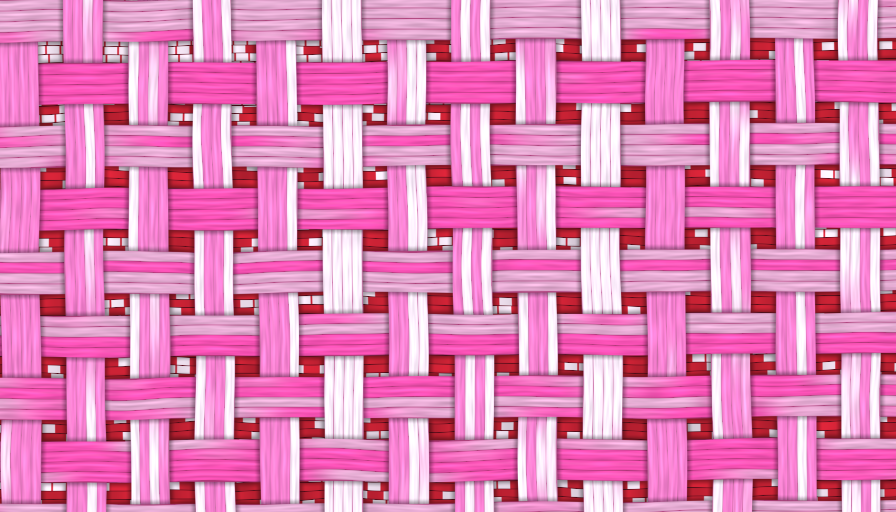
Write a WebGL 1 fragment shader that draws this texture.

```glsl
precision highp float;

uniform vec2 u_resolution;

const vec3 HOT_PINK = vec3(0.95, 0.31, 0.69);
const vec3 SOFT_PINK = vec3(0.95, 0.49, 0.80);
const vec3 MAUVE = vec3(0.86, 0.64, 0.79);
const vec3 PEARL = vec3(0.98, 0.92, 0.98);
const vec3 PLUM = vec3(0.64, 0.20, 0.43);
const vec3 ROSE_GREY = vec3(0.76, 0.42, 0.62);
const vec3 RED = vec3(0.77, 0.13, 0.20);
const vec3 MAROON = vec3(0.34, 0.05, 0.10);

const vec2 PITCH = vec2(13.87, 14.22);      // bands per canvas width
const vec2 FIRST_BAND = vec2(0.289, 0.333); // centre of the top left crossing
const vec2 HALF_WIDTH = vec2(0.305, 0.33);  // column and row, in pitches
const float STRANDS = 4.0;

float hash(vec2 p) {
  return fract(sin(dot(p, vec2(127.1, 311.7))) * 4375.85);
}

vec2 gradient(vec2 cell) {
  float angle = 6.2832 * hash(cell);
  return vec2(cos(angle), sin(angle));
}

float noise(vec2 p) {
  vec2 i = floor(p);
  vec2 f = fract(p);
  vec2 u = f * f * (3.0 - 2.0 * f);
  vec2 e = vec2(1.0, 0.0);
  float low = mix(dot(gradient(i), f), dot(gradient(i + e.xy), f - e.xy), u.x);
  float high = mix(dot(gradient(i + e.yx), f - e.yx),
                   dot(gradient(i + e.xx), f - e.xx), u.x);
  return mix(low, high, u.y);
}

float roundness(float s) {
  return sqrt(max(1.0 - s * s, 0.0));
}

float inside(float distanceFromCentre, float halfWidth, float pixel) {
  return 1.0 - smoothstep(-pixel, pixel, abs(distanceFromCentre) - halfWidth);
}

// A flat band of parallel strands; across runs from -0.5 to 0.5
vec3 ribbon(float across, float along, float id, float paleShare,
            vec3 body, vec3 pale, vec3 groove) {
  float t = (across + 0.5) * STRANDS + 0.25 * noise(vec2(along * 0.9, id * 7.3));
  float strand = clamp(floor(t), 0.0, STRANDS - 1.0);
  float s = 2.0 * (t - strand) - 1.0;
  float drift = noise(vec2(along * 0.5, strand * 5.7 + id * 11.3));
  float paleness = smoothstep(-0.12, 0.12,
      paleShare - hash(vec2(strand + 3.0, id)) + 0.45 * drift);
  float streak = noise(vec2(along * 2.5, t * 4.0 + id * 17.0));
  vec3 color = mix(body, pale, paleness) * (1.0 + 0.16 * streak);
  color += 0.07 * smoothstep(0.5, 0.0, abs(s + 0.25));
  return mix(groove, color, smoothstep(-0.2, 0.75, roundness(s)));
}

// Thin strands seen through the gaps, broken by pale blocks
vec3 backing(vec2 g, float paleShare) {
  float lane = g.y * 7.5 + 0.4 * noise(g * 1.3);
  float k = floor(lane);
  float x = g.x * 4.5 + 3.0 * hash(vec2(k, 2.0));
  float edge = min(fract(x), 1.0 - fract(x));
  float block = step(hash(vec2(floor(x), k)), paleShare);
  vec3 color = mix(RED, PEARL * 0.95, block * smoothstep(0.0, 0.12, edge));
  color *= 1.0 + 0.3 * noise(vec2(g.x * 2.0, k * 3.7));
  return mix(MAROON, color, smoothstep(0.0, 0.7, roundness(fract(lane) * 2.0 - 1.0)));
}

void main() {
  vec2 p = gl_FragCoord.xy / u_resolution.x;
  float top = u_resolution.y / u_resolution.x;
  vec2 g = vec2(p.x, top - p.y) * PITCH - FIRST_BAND;
  g += vec2(-0.006 * g.y, 0.004 * g.x);
  g += 0.045 * vec2(noise(g * 0.6 + 4.3), noise(g * 0.6 + 19.7));

  vec2 band = floor(g + 0.5);
  vec2 d = g - band;
  float pixel = 0.75 * PITCH.y / u_resolution.x;
  vec2 parity = mod(band, 2.0);
  float rowOnTop = 1.0 - mod(band.x + band.y, 2.0);

  // Alternate bands carry more of the pale strands
  float rowPale = mix(0.62, 0.22, parity.y) + 0.2 * (hash(vec2(band.y, 8.0)) - 0.5);
  float columnPale = mix(0.36, 0.58, parity.x) + 0.2 * (hash(vec2(band.x, 5.0)) - 0.5);
  vec3 row = ribbon(d.y / (2.0 * HALF_WIDTH.y), g.x, band.y + 31.0, rowPale,
                    HOT_PINK, MAUVE, PLUM);
  vec3 column = ribbon(d.x / (2.0 * HALF_WIDTH.x), g.y, band.x + 67.0, columnPale,
                       SOFT_PINK, PEARL, ROSE_GREY);

  // Contact shadows where a band dips, sheen where it crests
  vec2 clear = smoothstep(HALF_WIDTH - 0.02, HALF_WIDTH + 0.1, abs(d));
  row *= mix(mix(0.62, 1.0, clear.x), 1.03 - 0.12 * d.x * d.x, rowOnTop);
  column *= mix(1.03 - 0.12 * d.y * d.y, mix(0.62, 1.0, clear.y), rowOnTop);

  float paleCorner = smoothstep(2.2, 0.3, g.y) * smoothstep(10.0, 5.0, g.x);
  vec3 color = backing(g, 0.22 + 0.6 * paleCorner);
  color *= mix(0.6, 1.0, clear.x * clear.y);

  float rowMask = inside(d.y, HALF_WIDTH.y, pixel);
  float columnMask = inside(d.x, HALF_WIDTH.x, pixel);
  color = mix(color, mix(row, column, rowOnTop), mix(rowMask, columnMask, rowOnTop));
  color = mix(color, mix(column, row, rowOnTop), mix(columnMask, rowMask, rowOnTop));

  gl_FragColor = vec4(clamp(color, 0.0, 1.0), 1.0);
}
```
